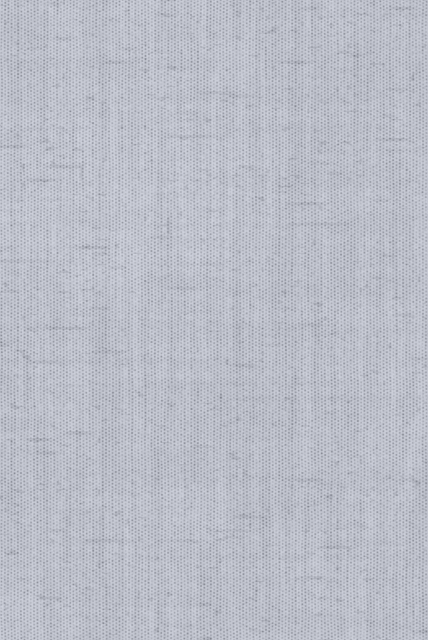
Reproduce this texture procedurally as a Shadertoy shader.

```glsl
// Pale blue-grey woven cloth with fine dark pinholes and faint slubbed threads.

const float TAU = 6.2831853;

float hash(vec2 p) {
    vec3 q = fract(p.xyx * vec3(0.1031, 0.1030, 0.0973));
    q += dot(q, q.yzx + 33.33);
    return fract((q.x + q.y) * q.z);
}

float noise(vec2 p) {
    vec2 i = floor(p), f = fract(p);
    f = f * f * (3.0 - 2.0 * f);
    return mix(mix(hash(i), hash(i + vec2(1, 0)), f.x),
               mix(hash(i + vec2(0, 1)), hash(i + vec2(1, 1)), f.x), f.y);
}

// Brightness of the cloth; p is in canvas heights.
float weave(vec2 p) {
    vec2 grid = p * vec2(196.0, 190.0);
    grid += 0.3 * (vec2(noise(p * 23.0), noise(p * 23.0 + 57.0)) - 0.5);

    // Every second column is shifted by half a stitch.
    float column = floor(grid.x);
    grid.y += 0.5 * mod(column, 2.0);
    vec2 cell = floor(grid);
    float row = floor(p.y * 190.0);

    // Pinholes between the threads, each with its own depth.
    vec2 wave = 0.5 - 0.5 * cos(TAU * grid);
    float hole = wave.x * wave.y;
    float warp = noise(vec2(column + 0.5, p.y * 9.0 + hash(vec2(column, 3.0)) * 40.0));
    float weft = noise(vec2(p.x * 14.0 + hash(vec2(row, 8.0)) * 40.0, row + 300.5));
    float depth = 0.3 + 0.75 * hash(cell + 11.0) + 0.65 * warp + 0.3 * weft;
    float tone = 0.778 - 0.15 * hole * depth;

    // Uneven threads: soft vertical bands and sparse dark horizontal slubs.
    tone -= 0.030 * (warp - 0.5);
    tone -= 0.022 * (noise(vec2(p.x * 75.0, p.y * 5.0)) - 0.5);
    tone -= 0.018 * (noise(vec2(p.x * 7.0, p.y * 85.0) + 90.0) - 0.5);
    tone -= 0.050 * smoothstep(0.78, 0.98, weft);

    // Stray dark fibres and fine fuzz.
    float fibre = noise(vec2(p.x * 110.0, p.y * 230.0) + 700.0);
    tone -= 0.065 * smoothstep(0.83, 0.97, fibre);
    tone += 0.050 * (noise(p * 480.0 + 31.0) - 0.5);

    // Broad, faint clouding over the whole cloth.
    return tone + 0.018 * (noise(p * vec2(4.0, 3.0) + 5.0) - 0.5);
}

void mainImage(out vec4 fragColor, in vec2 fragCoord) {
    // Average a 3 by 3 group of samples to smooth the tiny stitches.
    float tone = 0.0;
    for (int i = 0; i < 9; i++) {
        vec2 offset = (vec2(i % 3, i / 3) - 1.0) / 3.0;
        tone += weave((fragCoord + offset) / iResolution.y) / 9.0;
    }
    vec3 clothTint = vec3(-0.002, 0.010, 0.051);
    fragColor = vec4(clamp(tone + clothTint, 0.0, 1.0), 1.0);
}
```
